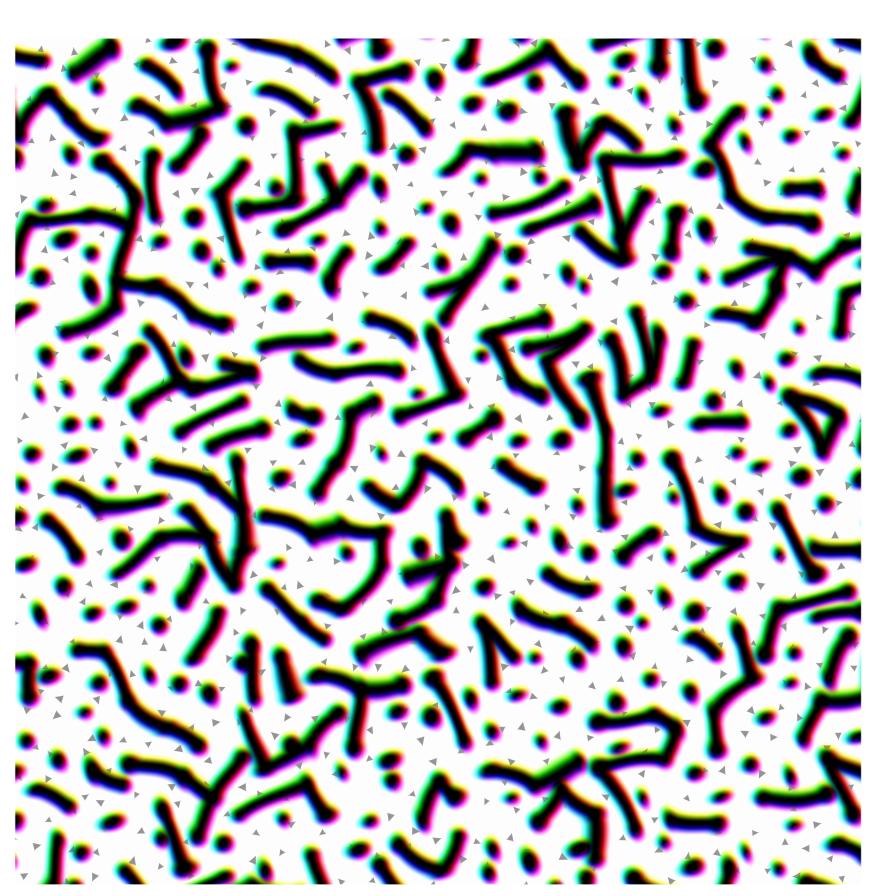
A Shadertoy shader for this pattern:

```glsl
// Soft black worms and dots with split colour fringes over small grey triangles.

const vec2 PANEL_ORIGIN = vec2(0.017, 0.013);
const float PANEL_SIZE = 0.944;
const float WORM_CELLS = 22.0;
const float TRIANGLE_CELLS = 28.0;
const vec3 PAPER = vec3(0.995, 0.992, 0.995);
const vec3 TRIANGLE_GREY = vec3(0.58);

// Sine-free hash: two random values per cell
vec2 hash22(vec2 p) {
    vec3 q = fract(p.xyx * vec3(0.1031, 0.1030, 0.0973));
    q += dot(q, q.yzx + 33.33);
    return fract((q.xx + q.yz) * q.zy);
}

mat2 rotation(float angle) {
    float c = cos(angle), s = sin(angle);
    return mat2(c, s, -s, c);
}

float smoothMin(float a, float b, float k) {
    float h = max(k - abs(a - b), 0.0) / k;
    return min(a, b) - h * h * k * 0.25;
}

float segmentDistance(vec2 p, vec2 a, vec2 b) {
    vec2 pa = p - a, ba = b - a;
    return length(pa - ba * clamp(dot(pa, ba) / dot(ba, ba), 0.0, 1.0));
}

float triangleDistance(vec2 p, float inradius) {
    return max(abs(p.x) * 0.866 + p.y * 0.5, -p.y) - inradius;
}

// Jittered lattice point of a cell
vec2 nodeAt(vec2 cell, float jitter) {
    return cell + 0.5 + (hash22(cell) - 0.5) * 2.0 * jitter;
}

// Each quad of nodes owns one dot and at most one link, so links never cross
float wormDistance(vec2 p, float jitter, float linkChance) {
    vec2 base = floor(p);
    float d = 1.0;
    for (int y = -2; y <= 1; y++)
    for (int x = -2; x <= 1; x++) {
        vec2 cell = base + vec2(x, y);
        vec2 choice = hash22(cell + 71.7);
        vec2 start = nodeAt(cell, jitter);
        float radius = mix(0.13, 0.25, choice.y);
        d = smoothMin(d, length(p - start) - radius, 0.1);

        if (choice.x < linkChance) {
            float kind = choice.x / linkChance;
            vec2 from = vec2(0.0), to = vec2(1.0);
            if (kind < 0.3) to = vec2(1.0, 0.0);
            else if (kind < 0.6) to = vec2(0.0, 1.0);
            else if (kind < 0.8) { from = vec2(1.0, 0.0); to = vec2(0.0, 1.0); }
            vec2 a = nodeAt(cell + from, jitter);
            vec2 b = nodeAt(cell + to, jitter);
            d = smoothMin(d, segmentDistance(p, a, b) - 0.165, 0.1);
        }
    }
    return d;
}

// Brightness of one colour channel: 0 inside worms, 1 outside
float wormLight(vec2 p, vec2 shift) {
    return smoothstep(-0.09, 0.13, wormDistance(p - shift, 0.27, 0.42));
}

// Coverage of the scattered, randomly turned triangles
float triangleMask(vec2 p, float blur) {
    vec2 cell = floor(p);
    vec2 look = hash22(cell + 19.3);
    vec2 q = rotation(6.2832 * look.x) * (p - nodeAt(cell + 200.0, 0.3) + 200.0);
    q.x *= 1.2;
    float d = triangleDistance(q, mix(0.065, 0.095, look.y));
    return step(look.y, 0.88) * (1.0 - smoothstep(-blur, blur, d));
}

void mainImage(out vec4 fragColor, in vec2 fragCoord) {
    float pixel = 1.0 / iResolution.y;
    vec2 panel = (fragCoord * pixel - PANEL_ORIGIN) / PANEL_SIZE;

    // Turned and gently bent lattice for the worms
    mat2 turn = rotation(0.47);
    vec2 p = turn * panel * WORM_CELLS + 40.0;
    p += 0.13 * sin(p.yx * 2.3 + vec2(0.0, 1.7));

    // Channels slide apart: red to the left, green down right, blue up
    vec3 worms = vec3(
        wormLight(p, turn * vec2(-0.07, -0.01)),
        wormLight(p, turn * vec2(0.045, -0.055)),
        wormLight(p, turn * vec2(0.02, 0.065)));

    float blur = 0.8 * pixel * TRIANGLE_CELLS / PANEL_SIZE;
    vec2 t = rotation(0.2) * panel * TRIANGLE_CELLS + 60.0;
    vec3 ground = mix(PAPER, TRIANGLE_GREY, triangleMask(t, blur));
    vec3 color = min(ground, worms);

    // White margin around the square panel
    vec2 edge = abs(panel - 0.5) - 0.5;
    float inside = 1.0 - smoothstep(-pixel, pixel, max(edge.x, edge.y));
    fragColor = vec4(mix(vec3(1.0), color, inside), 1.0);
}
```
